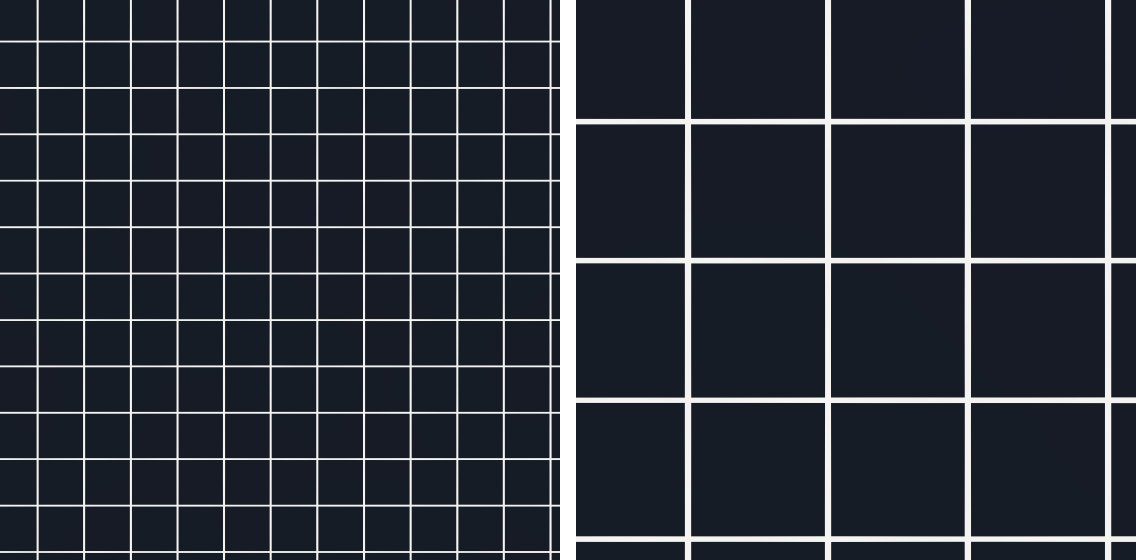
Left, the full canvas; right, a detail of the centre.
Give the GLSL for this pattern, as a Shadertoy shader.

```glsl
// A grid of thin off-white lines on dark navy, about twelve cells each way.
// Each axis gives the exact pixel coverage of its nearest line; gradient noise
// adds a faint drift to the line widths and to the tint of the ground.

const vec3 GROUND = vec3(0.085, 0.108, 0.148);
const vec3 LINE = vec3(0.955, 0.953, 0.948);
const vec2 PERIOD = vec2(0.08327, 0.08286);
const vec2 FIRST_LINE = vec2(0.0671, 0.0143);
const vec2 LINE_WIDTH = vec2(0.0037, 0.0033);

float hash(vec2 p) {
    vec3 q = fract(vec3(p.xyx) * 0.1031);
    q += dot(q, q.yzx + 33.33);
    return fract((q.x + q.y) * q.z);
}

vec2 gradient(vec2 cell) {
    float angle = 6.2832 * hash(cell);
    return vec2(cos(angle), sin(angle));
}

float gradientNoise(vec2 p) {
    vec2 i = floor(p), f = fract(p);
    vec2 u = f * f * f * (f * (f * 6.0 - 15.0) + 10.0);
    vec2 e = vec2(0.0, 1.0);
    float low = mix(dot(gradient(i), f),
                    dot(gradient(i + e.yx), f - e.yx), u.x);
    float high = mix(dot(gradient(i + e.xy), f - e.xy),
                     dot(gradient(i + e.yy), f - e.yy), u.x);
    return mix(low, high, u.y);
}

// Fraction of a pixel covered by a band centred on zero
float bandCoverage(float offset, float width, float pixel) {
    float start = max(offset - 0.5 * pixel, -0.5 * width);
    float end = min(offset + 0.5 * pixel, 0.5 * width);
    return clamp((end - start) / pixel, 0.0, 1.0);
}

// Evenly spaced lines across one axis; "along" runs down their length
float lineSet(float across, float along, float period, float first,
              float width, float seed, float pixel) {
    float index = floor((across - first) / period + 0.5);
    float jitter = 0.0004 * (hash(vec2(index + 20.0, seed)) - 0.5);
    float offset = across - first - index * period - jitter;
    float drift = 1.0 + 0.1 * gradientNoise(vec2(along * 9.0, index * 3.7 + seed));
    return bandCoverage(offset, width * drift, pixel);
}

void mainImage(out vec4 fragColor, in vec2 fragCoord) {
    float pixel = 1.0 / iResolution.y;
    vec2 uv = fragCoord * pixel;

    // Ground with a slight cool mottling
    float mottle = gradientNoise(uv * 4.0 + 7.0);
    vec3 color = GROUND + mottle * vec3(0.006, -0.004, 0.006);

    // Vertical and horizontal lines, joined at the crossings
    float vertical = lineSet(uv.x, uv.y, PERIOD.x, FIRST_LINE.x,
                             LINE_WIDTH.x, 3.0, pixel);
    float horizontal = lineSet(uv.y, uv.x, PERIOD.y, FIRST_LINE.y,
                               LINE_WIDTH.y, 11.0, pixel);
    float grid = 1.0 - (1.0 - vertical) * (1.0 - horizontal);

    vec3 ink = LINE + 0.02 * gradientNoise(uv * 14.0);
    fragColor = vec4(mix(color, ink, grid), 1.0);
}
```
